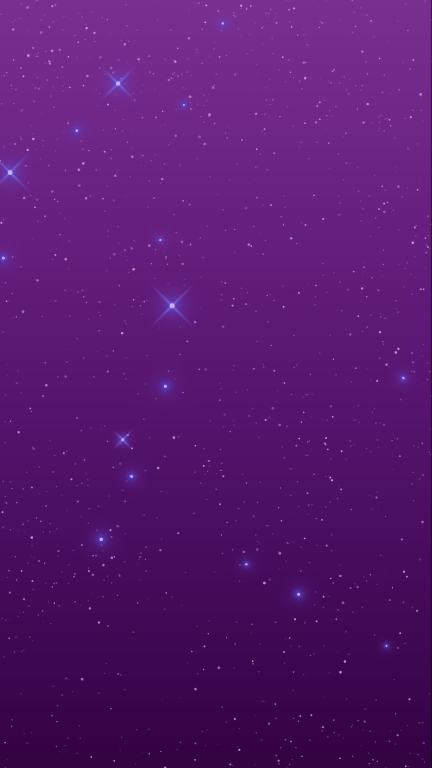
Write a Shadertoy shader that draws this background.

```glsl
// Night sky: a vertical violet gradient strewn with fine lilac star dust,
// plus a few blue glowing stars, some with four diagonal rays.
// Dust lives in turned, jittered grids; the glowing stars come from a hashed loop.

const vec3 SKY_BOTTOM = vec3(0.20, 0.01, 0.26);
const vec3 SKY_TOP    = vec3(0.475, 0.185, 0.565);
const vec3 SKY_BOW    = vec3(0.03, -0.05, 0.11);  // tint shift at mid height
const vec3 DUST_COLOR = vec3(0.84, 0.65, 0.89);
const vec3 GLOW_COLOR = vec3(0.33, 0.28, 0.86);
const vec3 HALO_COLOR = vec3(0.42, 0.30, 0.82);
const vec3 RAY_COLOR  = vec3(0.49, 0.44, 0.90);
const vec3 CORE_COLOR = vec3(0.87, 0.74, 0.97);

const int   DUST_LAYERS   = 5;
const float DUST_CELL     = 0.030;  // lengths are in canvas widths
const float DUST_DENSITY  = 0.14;
const vec2  DUST_RADII    = vec2(0.0009, 0.0030);
const vec2  CLUSTER_SCALE = vec2(5.0, 10.0);
const int   STAR_COUNT    = 16;
const vec2  STAR_GLOW     = vec2(0.006, 0.014);
const vec2  RAY_LENGTH    = vec2(0.032, 0.080);
const float RAY_WIDTH     = 0.0027;
const float HALO_SPREAD   = 2.6;    // halo radius over glow radius
const float EDGE_WIDTH    = 0.003;  // dim strip along the right side
const float EDGE_DIM      = 0.55;
const float GOLDEN        = 0.618;

float hash(vec2 p) {
    return fract(sin(dot(p, vec2(127.1, 311.7))) * 43758.5453);
}

float valueNoise(vec2 p) {
    vec2 cell = floor(p), f = fract(p);
    f = f * f * (3.0 - 2.0 * f);
    float low  = mix(hash(cell), hash(cell + vec2(1, 0)), f.x);
    float high = mix(hash(cell + vec2(0, 1)), hash(cell + vec2(1, 1)), f.x);
    return mix(low, high, f.y);
}

float gaussian(float dist, float radius) {
    return exp(-dist * dist / (radius * radius));
}

// Antialiased disc that dims instead of vanishing below one pixel.
float softDisc(float dist, float radius, float pixel) {
    float r = max(radius, 0.6 * pixel);
    float coverage = min(1.0, radius * radius / (r * r));
    return coverage * (1.0 - smoothstep(r - 0.6 * pixel, r + 0.7 * pixel, dist));
}

// One jittered grid of specks: many small and faint, few large.
float dustLayer(vec2 p, float density, float seed, float pixel) {
    vec2 cell = floor(p / DUST_CELL);
    vec2 key = cell + seed;
    vec2 jitter = 0.17 + 0.66 * vec2(hash(key + 3.1), hash(key + 17.7));
    vec2 center = (cell + jitter) * DUST_CELL;
    float size = hash(key + 29.3);
    float radius = mix(DUST_RADII.x, DUST_RADII.y, size * size * size);
    float alpha = mix(0.2, 0.9, hash(key + 41.9));
    return step(hash(key), density) * alpha * softDisc(length(p - center), radius, pixel);
}

// Two crossed, tapering diagonal rays.
float diagonalRays(vec2 q, float len, float width) {
    vec2 d = abs(vec2(q.x + q.y, q.x - q.y)) * 0.7071;
    vec2 taper = clamp(1.0 - d / len, 0.0, 1.0);
    vec2 across = d.yx / width;
    vec2 arms = taper * sqrt(taper) * exp(-across * across);
    return max(arms.x, arms.y);
}

void mainImage(out vec4 fragColor, in vec2 fragCoord) {
    vec2 p = fragCoord / iResolution.x;
    float pixel = 1.0 / iResolution.x;
    float height = iResolution.y / iResolution.x;
    float t = p.y / height;

    // Sky
    vec3 color = mix(SKY_BOTTOM, SKY_TOP, t) + SKY_BOW * t * (1.0 - t);

    // Star dust in loose flat clusters, slightly thicker towards the top
    float cluster = valueNoise(p * CLUSTER_SCALE + 40.0);
    float density = DUST_DENSITY * mix(0.4, 2.4, cluster * cluster) * mix(0.8, 1.2, t);
    float dust = 0.0;
    for (int i = 0; i < DUST_LAYERS; i++) {
        float turn = 0.4 + 0.7 * float(i);
        mat2 rotation = mat2(cos(turn), sin(turn), -sin(turn), cos(turn));
        dust = max(dust, dustLayer(rotation * p, density, 5.0 + 61.0 * float(i), pixel));
    }
    color = mix(color, DUST_COLOR, dust);

    // Glowing stars, one per horizontal band
    for (int i = 0; i < STAR_COUNT; i++) {
        vec2 key = vec2(float(i) + 1.0, 7.3);
        float band = (float(i) + hash(key + 11.0)) / float(STAR_COUNT);
        vec2 q = p - vec2(hash(key), mix(0.12, 1.0, band) * height);
        float size = fract(GOLDEN * float(i));
        float dist = length(q);
        bool rayed = i > 3 && i % 3 == 2;

        float glowRadius = mix(STAR_GLOW.x, STAR_GLOW.y, size);
        float haloRadius = glowRadius * HALO_SPREAD;
        color = mix(color, HALO_COLOR, (rayed ? 0.4 : 0.2) * gaussian(dist, haloRadius));
        color = mix(color, GLOW_COLOR, 0.65 * gaussian(dist, glowRadius));

        if (rayed) {
            float rays = diagonalRays(q, mix(RAY_LENGTH.x, RAY_LENGTH.y, size), RAY_WIDTH);
            color = mix(color, RAY_COLOR, 0.85 * rays);
        }
        float coreRadius = mix(0.0020, 0.0042, size) * (rayed ? 1.4 : 1.0);
        color = mix(color, CORE_COLOR, 0.85 * softDisc(dist, coreRadius, pixel));
    }

    // Dim strip on the right
    float edge = smoothstep(-0.5 * pixel, 0.5 * pixel, p.x - (1.0 - EDGE_WIDTH));
    color *= mix(1.0, EDGE_DIM, edge);

    fragColor = vec4(color, 1.0);
}
```
